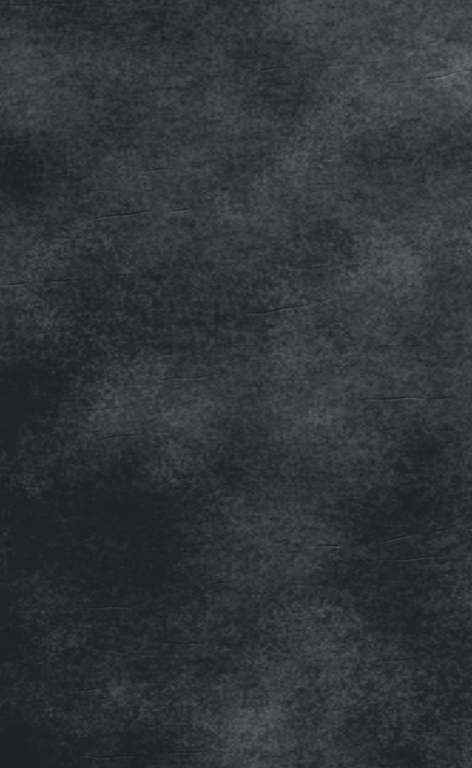
This texture is drawn by a WebGL 2 fragment shader. Its source:

```glsl
#version 300 es
precision highp float;

#define BASE_TONE 0.128
#define SIDE_LIGHT 0.068
#define TOP_LIGHT 0.040
#define GLOW_LIGHT 0.036
#define FLOOR_TONE 0.125
#define CLOUD_CONTRAST 0.22
#define STREAK_CONTRAST 0.036
#define GRAIN_CONTRAST 0.074
#define SMUDGE_LIGHT 0.036
#define CRACK_COUNT 20
#define CRACK_DEPTH 0.10
#define CRACK_WIDTH 0.0011

uniform vec2 u_resolution;
out vec4 fragColor;

// Integer hash giving two values in 0..1
vec2 hash2(vec2 cell) {
    uvec2 q = uvec2(ivec2(cell) + 4096);
    uint n = q.x * 1597334677u ^ q.y * 3812015801u;
    n = (n ^ (n >> 15)) * 2246822519u;
    n ^= n >> 13;
    uint m = n * 3266489917u;
    m ^= m >> 16;
    return vec2(n & 65535u, m & 65535u) / 65535.0;
}

float valueNoise(vec2 p) {
    vec2 i = floor(p), f = fract(p);
    f = f * f * (3.0 - 2.0 * f);
    float low = mix(hash2(i).x, hash2(i + vec2(1, 0)).x, f.x);
    float high = mix(hash2(i + vec2(0, 1)).x, hash2(i + vec2(1, 1)).x, f.x);
    return mix(low, high, f.y);
}

// Layered noise centred on zero
float clouds(vec2 p) {
    float sum = 0.0, weight = 0.5;
    for (int i = 0; i < 6; i++) {
        sum += weight * (valueNoise(p) - 0.5);
        p = mat2(0.8, 0.6, -0.6, 0.8) * p * 2.03 + 17.3;
        weight *= 0.57;
    }
    return sum;
}

// Cellular dots: x is coverage, y is a random value of the nearest cell
vec2 dots(vec2 p, float radius, float blur) {
    vec2 cell = floor(p);
    float nearest = 9.0, id = 0.0;
    for (int y = -1; y <= 1; y++)
    for (int x = -1; x <= 1; x++) {
        vec2 c = cell + vec2(x, y);
        float d = length((c + hash2(c) - p) * vec2(0.8, 1.0));
        if (d < nearest) { nearest = d; id = hash2(c + 531.0).x; }
    }
    return vec2(1.0 - smoothstep(radius - blur, radius + blur, nearest), id);
}

// Long, slightly rising cracks with a lit lower lip
float cracks(vec2 p, float aspect, float pixel) {
    float shade = 0.0;
    for (int i = 0; i < CRACK_COUNT; i++) {
        float k = float(i);
        vec2 place = hash2(vec2(k, 71.0)), form = hash2(vec2(k, 137.0));
        vec2 center = vec2(place.x * aspect, (k + place.y) / float(CRACK_COUNT));
        float halfLength = mix(0.03, 0.19, form.x * form.x);
        float u = p.x - center.x;
        float bend = 0.0022 * sin(u * 31.0 + k) + 0.0009 * sin(u * 113.0 + k * 2.3);
        float v = p.y - center.y - u * mix(-0.02, 0.16, form.y) - bend;
        float ends = 1.0 - smoothstep(0.35, 1.0, abs(u) / halfLength);
        float broken = smoothstep(0.25, 0.65, valueNoise(vec2(u * 42.0, k * 9.0)));
        float soft = CRACK_WIDTH + pixel * 0.6;
        float dark = 1.0 - smoothstep(0.0, soft, abs(v));
        float lip = 1.0 - smoothstep(0.0, soft, abs(v + 0.0025));
        shade += ends * broken * mix(0.3, 1.0, form.x) * (0.7 * lip - dark);
    }
    return shade;
}

void main() {
    float pixel = 1.0 / u_resolution.y;
    vec2 p = gl_FragCoord.xy * pixel;
    float aspect = u_resolution.x * pixel;

    // Broad light: dim left side and foot, glow at the upper right, haze at the upper left
    vec2 toGlow = (p - vec2(0.40, 0.70)) / vec2(0.24, 0.30);
    vec2 toHaze = (p - vec2(0.06, 0.89)) / vec2(0.13, 0.09);
    float haze = exp(-dot(toHaze, toHaze));
    float tone = BASE_TONE + SIDE_LIGHT * smoothstep(-0.03, 0.42, p.x)
               + TOP_LIGHT * smoothstep(0.05, 0.85, p.y)
               + GLOW_LIGHT * exp(-dot(toGlow, toGlow)) + 0.045 * haze;

    // Smoky patches, bent by layered sines
    vec2 warp = 0.02 * vec2(sin(p.y * 17.0 + 2.0 * sin(p.x * 9.0)), sin(p.x * 13.0 + p.y * 8.0));
    tone += CLOUD_CONTRAST * clouds((p + warp) * vec2(5.6, 6.4));

    // Fine plaster grain, nearly equal in every direction
    float grain = 0.8 * valueNoise(p * vec2(270.0, 330.0))
                + 0.6 * valueNoise(mat2(0.8, 0.6, -0.6, 0.8) * p * 170.0 + 260.0) - 0.7;
    tone += GRAIN_CONTRAST * grain;

    // Chalky smudges whose edges crumble along the grain
    float smudge = clouds((p - warp) * vec2(10.0, 12.0) + 31.0) + 0.22 * grain;
    tone += SMUDGE_LIGHT * (smoothstep(0.02, 0.24, smudge) - 0.6 * smoothstep(0.04, 0.26, -smudge));

    // Short brush marks and sparse dark hairlines
    vec2 brushed = vec2(p.x, p.y - 0.06 * p.x + 0.003 * sin(p.x * 23.0 + p.y * 11.0));
    float streak = valueNoise(brushed * vec2(62.0, 210.0)) - 0.5;
    streak += 0.6 * (valueNoise(brushed * vec2(22.0, 120.0) + 40.0) - 0.5);
    tone += STREAK_CONTRAST * streak;
    float hair = valueNoise(brushed * vec2(24.0, 240.0) + 90.0);
    tone -= 0.034 * smoothstep(0.84, 0.98, hair);

    // Tiny pale flecks gathered in the smudges, and tiny pits
    vec2 fleck = dots(p * 165.0, 0.26, 0.24);
    tone += 0.06 * smoothstep(0.05, 0.25, smudge) * fleck.x * fleck.y;
    vec2 pit = dots(p * 150.0 + 200.0, 0.20, 0.18);
    tone -= 0.045 * pit.x * smoothstep(0.7, 1.0, pit.y);

    tone += CRACK_DEPTH * cracks(p, aspect, pixel);

    // Soft floor under the shadows
    float above = tone - FLOOR_TONE;
    tone = FLOOR_TONE + 0.5 * (above + sqrt(above * above + 0.0012));

    // Cool slate tint, bluer in the haze
    float blue = 0.018 + 0.008 * haze + 0.006 * smoothstep(0.5, 1.0, p.y);
    fragColor = vec4(tone + vec3(-0.4, 0.15, 1.0) * blue, 1.0);
}
```
